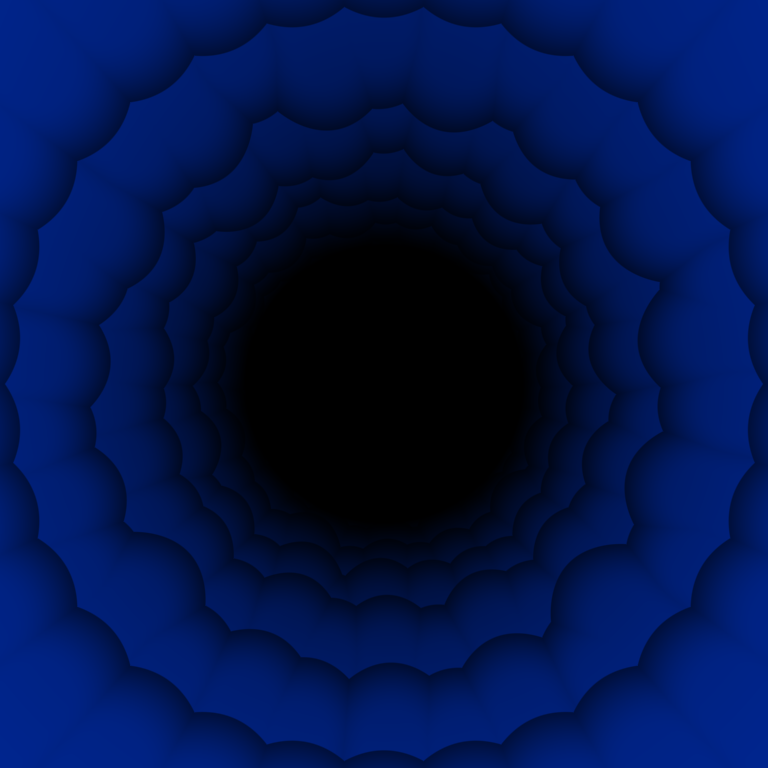
This background is drawn by a WebGL 1 fragment shader. Its source:

```glsl
precision highp float;
// A deep blue tunnel of scalloped, rounded bumps receding into a black centre.

uniform vec2 u_resolution;

const float TAU = 6.2831853;
const float BUMPS = 30.0;          // bumps around each ring
const int RINGS = 7;
const float RING_STEP = 0.335;     // depth between rings
const float MOUTH_RADIUS = 0.477;  // inner radius of the nearest ring
const float BUMP_RADIUS = 0.13;
const float PUSH_RANDOM = 0.042;   // random radial offset of bumps
const float PUSH_ALTERNATE = 0.022; // every other bump leans inwards
const float TURN_RANDOM = 0.4;     // random turn, in bump spacings
const float RIM_WIDTH = 0.09;
const float RIM_LIGHT = 0.48;      // brightness left at a bump's rim
const float FOG_RADIUS = 0.18;     // all light is lost inside this radius
const float LIGHT = 0.75;
const float TOP_SHADE = 0.14;
const vec3 BLUE = vec3(0.0, 0.26, 1.0);

float hash(vec2 p) {
    vec3 q = fract(vec3(p.xyx) * 0.1031);
    q += dot(q, q.yzx + 33.33);
    return fract((q.x + q.y) * q.z);
}

// Depth inside the ring's wall: positive on the wall, negative in its opening.
float ringDepth(float radius, float angle, float ring, float scale) {
    float spacing = TAU / BUMPS;
    float cell = floor(angle / spacing);
    float irregular = step(0.5, ring);
    float depth = -1.0;
    for (int j = -2; j <= 2; j++) {
        float slot = cell + float(j);
        float id = mod(slot + BUMPS, BUMPS);
        float alternate = 1.0 - 2.0 * mod(id, 2.0);
        float push = PUSH_RANDOM * (hash(vec2(id, ring)) - 0.5)
                   + PUSH_ALTERNATE * 0.5 * alternate;
        float turn = TURN_RANDOM * (hash(vec2(id + 57.0, ring)) - 0.5);
        float centre = scale * (MOUTH_RADIUS + BUMP_RADIUS - push * irregular);
        float bumpAngle = (slot + 0.5 + turn * irregular) * spacing;
        // Beyond its centre, each bump extends outwards as a rounded rib.
        vec2 offset = vec2(min(radius - centre, 0.0),
                           (angle - bumpAngle) * centre);
        depth = max(depth, scale * BUMP_RADIUS - length(offset));
    }
    return depth;
}

void main() {
    float size = min(u_resolution.x, u_resolution.y);
    vec2 p = (gl_FragCoord.xy - 0.5 * u_resolution) / size;
    float pixel = 1.0 / size;
    float radius = max(length(p), 0.0001);
    float angle = atan(p.y, p.x);

    // Fog with perspective depth, and a softer light from above.
    float light = LIGHT * max(1.0 - FOG_RADIUS / radius, 0.0);
    light *= 1.0 - TOP_SHADE * pow(max(p.y / radius, 0.0), 4.0);

    // Layer the rings from the farthest to the nearest.
    float shade = 0.0;
    for (int i = 0; i < RINGS; i++) {
        float ring = float(RINGS - 1 - i);
        float scale = 1.0 / (1.0 + RING_STEP * ring);
        float depth = ringDepth(radius, angle, ring, scale);
        float slope = 1.0 - clamp(depth / (RIM_WIDTH * scale), 0.0, 1.0);
        float bump = mix(RIM_LIGHT, 1.0, 1.0 - slope * slope);
        shade = mix(shade, bump, smoothstep(-pixel, pixel, depth));
    }
    gl_FragColor = vec4(BLUE * light * shade, 1.0);
}
```
